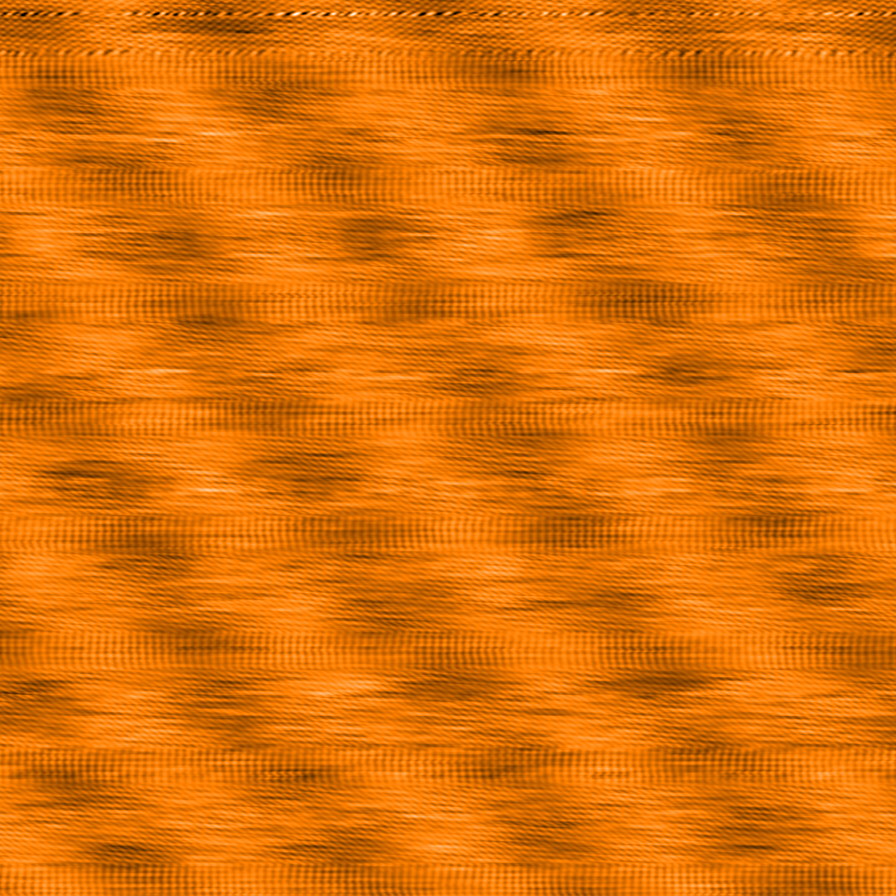
This texture is drawn by a three.js fragment shader. Its source:

```glsl
varying vec2 vUv;

const float TAU = 6.28318;

float hash(float n) {
  return fract(sin(n * 12.9898) * 43758.5);
}

float wave(float cycles) {
  return cos(TAU * cycles);
}

// One scan line: layered sines with hashed phases and strength
float scanLine(float row, float x) {
  float a = TAU * hash(row);
  float b = TAU * hash(row + 57.3);
  float strength = 0.4 + 1.1 * pow(hash(row + 131.7), 3.0);
  float ripple = sin(x * 11.0 + a) + 0.8 * sin(x * 27.0 + b) + 0.7 * sin(x * 61.0 + a + b);
  return strength * ripple + 0.9 * (hash(row + 211.0) - 0.5);
}

// Scan lines blended into their neighbours
float streaks(vec2 p, float rows) {
  float y = p.y * rows;
  return mix(scanLine(floor(y), p.x), scanLine(floor(y) + 1.0, p.x), smoothstep(0.15, 0.85, fract(y)));
}

// Soft irregularity from layered sines
float blotches(vec2 p) {
  return sin(p.x * 19.0 + 2.0 * sin(p.y * 23.0)) * sin(p.y * 31.0 + 1.7 * sin(p.x * 14.0))
       + 0.6 * sin(p.x * 47.0 - p.y * 29.0 + 2.0 * sin(p.y * 53.0));
}

// Slanting chains beaded with dark patches
float patches(vec2 p) {
  p += 0.006 * vec2(sin(p.y * 17.0 + p.x * 5.0), sin(p.x * 13.0 + 1.0));
  float u = 4.09 * p.x - 2.66 * p.y - 0.013;
  float v = 0.78 * p.x + 11.69 * p.y - 2.381;
  float chain = wave(u);
  return 0.062 * chain + 0.018 * wave(v) * (1.0 + 0.6 * chain) + 0.008 * wave(u + v);
}

// Fine weave: upright ribs in bands, shallow slanted rows between them
float weave(vec2 p, float bandWave) {
  float band = smoothstep(0.2, 0.95, bandWave);
  float drift = 0.15 * sin(p.x * 9.0 + p.y * 21.0) + 0.1 * sin(p.x * 37.0 - p.y * 61.0);
  float jitter = 0.08 * streaks(p + 5.7, 256.0);
  float ribs = wave(112.0 * p.x + 0.4 * bandWave + drift + jitter);
  float rows = wave(168.0 * p.y - 17.0 * p.x + drift + jitter);
  float twill = wave(112.0 * p.x - 150.0 * p.y + drift + jitter);
  float ribbed = 0.052 * ribs + 0.034 * wave(168.0 * p.y + jitter);
  float slanted = 0.05 * rows + 0.034 * twill;
  return mix(slanted, ribbed, band) * (1.0 + 0.3 * sin(p.x * 33.0 + 3.0 * sin(p.y * 41.0)));
}

// Disturbed dashed line across the sheet
float dashes(vec2 p, float centre, float halfWidth) {
  float d = (p.y - centre) / halfWidth;
  float beat = wave(74.0 * p.x + 0.25 * d + 0.6 * sin(p.x * 31.0)) + 0.6 * wave(47.0 * p.x + 0.4);
  float uneven = 0.75 + 0.25 * sin(p.x * 7.0 - 0.9) + 0.2 * sin(p.x * 41.0);
  return exp(-d * d) * beat * uneven;
}

void main() {
  vec2 p = vec2(vUv.x, 1.0 - vUv.y);
  float bandWave = wave(7.72 * p.y - 0.603);
  float ribBand = smoothstep(-0.2, 0.8, bandWave);

  // Broad shading and fine weave
  float height = 0.452 - patches(p) + 0.008 * blotches(p);
  height += weave(p, bandWave) - 0.012 * ribBand;

  // Horizontal wear, strongest between the ribbed bands
  height += 0.046 * streaks(p, 256.0) * mix(1.15, 0.6, ribBand);
  height += 0.026 * streaks(vec2(p.x * 3.5, p.y + 1.3), 256.0);
  height += 0.008 * streaks(p + 3.1, 75.0);

  // Rough strip along the top
  float top = 1.0 - smoothstep(0.045, 0.075, p.y);
  height += top * 0.045 * wave(74.0 * p.x + 130.0 * p.y + 0.5 * sin(p.x * 25.0));
  height -= 0.05 * exp(-pow((p.y - 0.026) / 0.012, 2.0));
  height += 0.27 * dashes(p, 0.0155, 0.0024);
  height += 0.12 * dashes(p + vec2(0.37, 0.0), 0.059, 0.004);

  // Black through orange to white
  vec3 orangeRamp = vec3(2.0 * height, height, 2.0 * height - 1.0);
  gl_FragColor = vec4(clamp(orangeRamp, 0.0, 1.0), 1.0);
}
```
